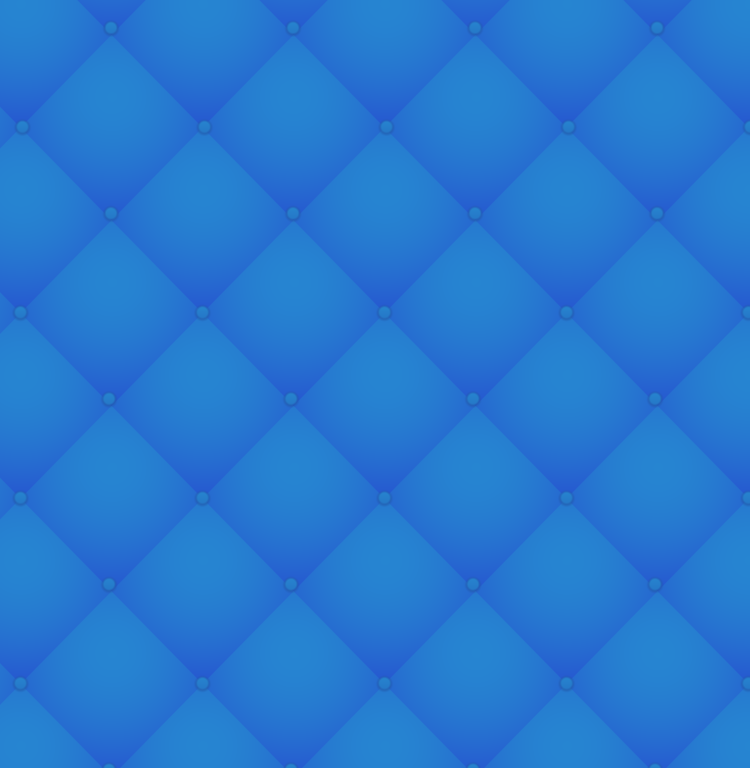
Write a WebGL 2 fragment shader that draws this pattern.

```glsl
#version 300 es
precision highp float;
// Blue tufted upholstery: two interleaved lattices of diamond pads, each
// shaded by a radial falloff from a raised highlight, with a small round
// button at every corner. Lengths are fractions of the canvas height.

uniform vec2 u_resolution;
out vec4 outColor;

const vec2 PERIOD = vec2(0.2370, 0.2415);       // spacing of each lattice
const vec2 ORIGIN = vec2(0.5007, 0.5924);       // one corner of the diamonds
const vec2 HIGHLIGHT = vec2(0.001, 0.040);      // highlight from pad centre
const float FALLOFF_RADIUS = 0.159;
const float FALLOFF_POWER = 1.9;
const vec3 PAD_LIGHT = vec3(0.150, 0.520, 0.818);
const vec3 PAD_DEEP = vec3(0.148, 0.340, 0.814);

const float BUTTON_RADIUS = 0.0088;
const float RIM_WIDTH = 0.0018;
const float SHADOW_WIDTH = 0.0034;
const vec2 SHADOW_SHIFT = vec2(0.0, -0.0008);
const vec3 BUTTON_LIGHT = vec3(0.150, 0.520, 0.810);
const vec3 BUTTON_DARK = vec3(0.145, 0.465, 0.780);
const vec3 RIM_COLOR = vec3(0.130, 0.345, 0.660);
const vec2 BUTTON_SHIFT_MAIN = vec2(0.0, 0.0009);
const vec2 BUTTON_SHIFT_ODD = vec2(-0.0032, 0.0091);
const float UPPER_ROWS = 0.65;                  // rows above lean sideways
const float UPPER_LEAN = 0.0026;

// Offset from the nearest lattice point.
vec2 latticeOffset(vec2 p, vec2 origin) {
  vec2 d = p - origin;
  return d - PERIOD * floor(d / PERIOD + 0.5);
}

// Radial shading of the pad around its highlight.
vec3 padColor(vec2 q) {
  float r = length(q - HIGHLIGHT) / FALLOFF_RADIUS;
  return mix(PAD_LIGHT, PAD_DEEP, min(pow(r, FALLOFF_POWER), 1.0));
}

// Signed distance to the diamond that spans one period.
float diamondDistance(vec2 q) {
  vec2 normal = 2.0 / PERIOD;
  return (dot(abs(q), normal) - 1.0) / length(normal);
}

// Lay a button with its rim and soft shadow over the pads.
vec3 addButton(vec3 color, vec2 q, float pixel) {
  float edge = length(q) - BUTTON_RADIUS;
  float shade = length(q - SHADOW_SHIFT) - BUTTON_RADIUS;
  float shadow = 1.0 - smoothstep(-RIM_WIDTH, SHADOW_WIDTH, shade);
  color = mix(color, RIM_COLOR, 0.65 * shadow);

  float height = clamp(0.5 + 0.5 * q.y / BUTTON_RADIUS, 0.0, 1.0);
  vec3 face = mix(BUTTON_DARK, BUTTON_LIGHT, height);
  float inside = 1.0 - smoothstep(-RIM_WIDTH - pixel, pixel * 0.5, edge);
  return mix(color, face, inside);
}

void main() {
  vec2 p = gl_FragCoord.xy / u_resolution.y;
  float pixel = 1.0 / u_resolution.y;

  // Pads: one lattice of diamonds fills the gaps of the other.
  vec2 padA = latticeOffset(p, ORIGIN + vec2(0.0, 0.5) * PERIOD);
  vec2 padB = latticeOffset(p, ORIGIN + vec2(0.5, 0.0) * PERIOD);
  float seam = smoothstep(-0.75 * pixel, 0.75 * pixel, diamondDistance(padA));
  vec3 color = mix(padColor(padA), padColor(padB), seam);

  // Buttons: both corner lattices, each slightly off its seams.
  for (int i = 0; i < 2; i++) {
    vec2 corner = ORIGIN + 0.5 * float(i) * PERIOD;
    vec2 shift = i == 0 ? BUTTON_SHIFT_MAIN : BUTTON_SHIFT_ODD;
    vec2 q = latticeOffset(p, corner + shift);
    float lean = UPPER_LEAN * step(UPPER_ROWS, p.y - q.y);
    color = addButton(color, q - vec2(lean, 0.0), pixel);
  }

  outColor = vec4(color, 1.0);
}
```
